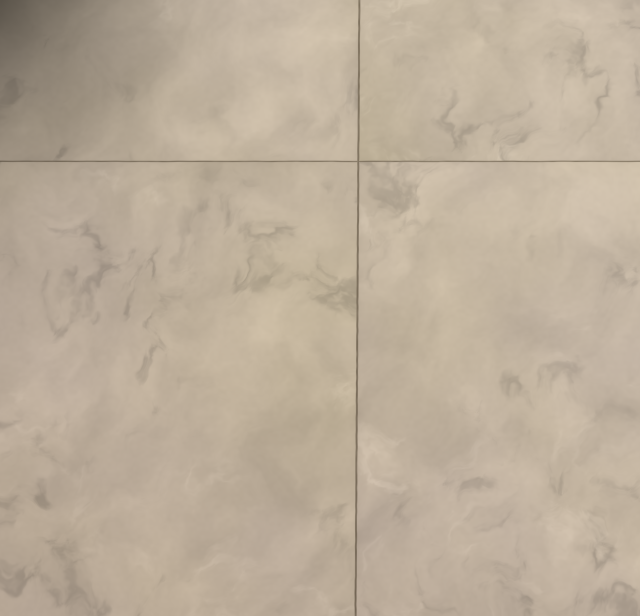
Write a Shadertoy shader that draws this texture.

```glsl
// Four large beige stone tiles meeting at one off-centre cross of thin joints.
// Warped fractal noise gives each tile its own mottling and short broken veins;
// a soft shadow falls over the upper left corner.
#define JOINT vec2(0.5585, 0.738)
#define JOINT_LEAN 0.006
#define JOINT_HALF vec2(0.0015, 0.0010)
#define JOINT_SOFT 0.0011
#define STONE_LIGHT vec3(0.835, 0.775, 0.690)
#define STONE_DARK vec3(0.660, 0.610, 0.540)
#define GROUT vec3(0.47, 0.42, 0.35)
#define VEIN_DARK 0.13
#define VEIN_LIGHT 0.045
#define CLOUD_CONTRAST 1.25
#define SHADOW_DEPTH 0.46

float hash(vec2 p) {
    return fract(sin(dot(p, vec2(127.1, 311.7))) * 43758.5453);
}

float noise(vec2 p) {
    vec2 cell = floor(p), f = fract(p);
    f = f * f * (3.0 - 2.0 * f);
    return mix(mix(hash(cell), hash(cell + vec2(1, 0)), f.x),
               mix(hash(cell + vec2(0, 1)), hash(cell + vec2(1, 1)), f.x), f.y);
}

float fbm(vec2 p) {
    float sum = 0.0, amp = 0.5;
    for (int i = 0; i < 5; i++) {
        sum += amp * noise(p);
        p = mat2(1.6, 1.2, -1.2, 1.6) * p + 7.3;
        amp *= 0.5;
    }
    return sum / 0.97;
}

// Soft ridge along the middle level of a noise field
float vein(vec2 p, float sharpness) {
    float level = (fbm(p) - 0.5) * sharpness;
    return exp(-level * level);
}

vec3 stone(vec2 p, vec2 tile) {
    vec2 q = p + 17.0 * vec2(hash(tile + 3.1), hash(tile + 8.7));
    vec2 warp = vec2(fbm(q * 9.0), fbm(q * 9.0 + 31.4)) - 0.5;
    vec2 w = q + 0.11 * warp;
    // Stretch the figure along a steep diagonal
    vec2 grain = mat2(0.82, 0.40, -0.57, 0.64) * w;

    // Broad clouds with finer mottling
    float cloud = 0.50 * fbm(grain * 6.0) + 0.50 * fbm(grain * 19.0 + 5.0);
    float tone = 0.55 + CLOUD_CONTRAST * (cloud - 0.5);
    tone += 0.06 * (hash(tile + 1.9) - 0.5);
    vec3 color = mix(STONE_DARK, STONE_LIGHT, clamp(tone, 0.0, 1.15));

    // Short curled veins, crowded in patches and broken into flecks
    float patches = smoothstep(0.44, 0.66, fbm(q * 5.0 + 12.0));
    float flecks = smoothstep(0.42, 0.66, fbm(grain * 24.0 + 80.0));
    float palePatches = smoothstep(0.44, 0.68, fbm(q * 6.0 + 47.0));
    float paleFlecks = smoothstep(0.42, 0.66, fbm(grain * 22.0 + 95.0));
    color *= 1.0 - VEIN_DARK * patches * flecks * vein(grain * 15.0 + 2.0, 16.0);
    color += VEIN_LIGHT * palePatches * paleFlecks * vein(grain * 17.0 + 23.0, 15.0);

    // Warm and rosy drift, then fine grain
    float drift = fbm(q * 3.0 + 60.0) - 0.5;
    color += drift * vec3(0.01, 0.015, -0.05);
    color += 0.010 * (noise(q * 150.0) - 0.5);
    return color;
}

void mainImage(out vec4 fragColor, in vec2 fragCoord) {
    vec2 uv = fragCoord / iResolution.xy;
    vec2 p = fragCoord / iResolution.x;
    float soft = max(JOINT_SOFT, 0.6 / iResolution.x);

    // Signed distance to the two joints, in canvas widths
    vec2 joint = JOINT + vec2(JOINT_LEAN * (uv.y - 0.5), 0.0);
    vec2 d = (uv - joint) * vec2(1.0, iResolution.y / iResolution.x);
    d += 0.0005 * (vec2(noise(vec2(p.y * 110.0, 2.0)), noise(vec2(p.x * 50.0, 9.0))) - 0.5);
    vec3 color = stone(p, step(0.0, d));

    // Grout lines with a faint worn edge
    vec2 coverage = 1.0 - smoothstep(JOINT_HALF - soft, JOINT_HALF + soft, abs(d));
    vec2 edge = exp(-abs(d) / 0.004);
    float wear = 0.78 + 0.22 * noise(p * 110.0);
    color *= 1.0 - 0.03 * max(edge.x, edge.y);
    color = mix(color, GROUT, wear * max(coverage.x, 0.9 * coverage.y));

    // Gentle falloff to the lower left and a deep corner shadow
    float daylight = smoothstep(-0.1, 1.1, 0.45 * uv.x + 0.7 * uv.y);
    color *= mix(vec3(0.935, 0.920, 0.925), vec3(1.040, 1.045, 1.035), daylight);
    vec2 corner = vec2(uv.x, 1.0 - uv.y) / vec2(0.25, 0.23);
    color *= 1.0 - SHADOW_DEPTH * exp(-0.7 * dot(corner, corner) - 0.6 * (corner.x + corner.y));
    color *= 1.0 - 0.13 * exp(-uv.x / 0.16) * smoothstep(0.3, 1.0, uv.y);

    fragColor = vec4(clamp(color, 0.0, 1.0), 1.0);
}
```
